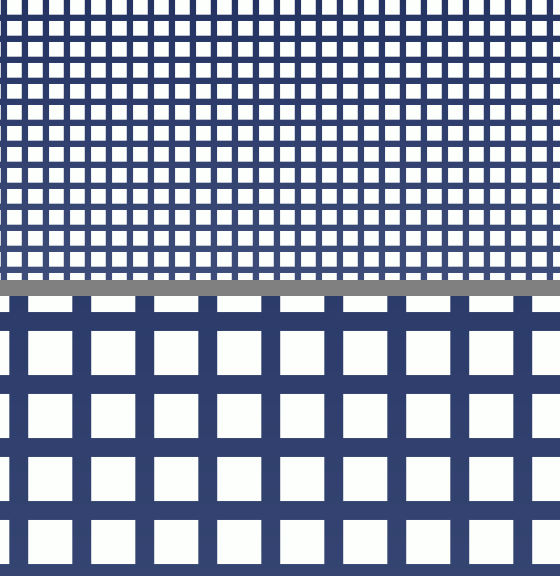
Top, the full canvas; bottom, a detail of the centre.
This pattern is drawn by a Shadertoy shader. Its source:

```glsl
const float PERIOD = 0.075;                      // cell size, in canvas heights
const float BAR_WIDTH = 0.0225;
const vec2 BAR_ORIGIN = vec2(0.0140, 0.0363);    // centre of the first crossing
const vec3 PAPER = vec3(0.99, 1.00, 0.99);
const vec3 INK_BOTTOM = vec3(0.24, 0.30, 0.475);
const vec3 INK_TOP = vec3(0.14, 0.20, 0.385);

// Signed distance to the nearest bar on each axis, negative inside
vec2 barDistance(vec2 p, float period, float width) {
    vec2 offset = (fract(p / period + 0.5) - 0.5) * period;
    return abs(offset) - 0.5 * width;
}

// Share of a pixel lying inside an edge
vec2 coverage(vec2 distanceToEdge, float pixel) {
    return clamp(0.5 - distanceToEdge / pixel, 0.0, 1.0);
}

// Ink darkens from the bottom to the top
vec3 inkColor(float height) {
    return mix(INK_BOTTOM, INK_TOP, clamp(height, 0.0, 1.0));
}

void mainImage(out vec4 fragColor, in vec2 fragCoord) {
    vec2 uv = fragCoord / iResolution.y;
    float pixel = 1.0 / iResolution.y;

    // Union of the vertical and horizontal bars
    vec2 bars = coverage(barDistance(uv - BAR_ORIGIN, PERIOD, BAR_WIDTH), pixel);
    float grid = 1.0 - (1.0 - bars.x) * (1.0 - bars.y);

    fragColor = vec4(mix(PAPER, inkColor(uv.y), grid), 1.0);
}
```
